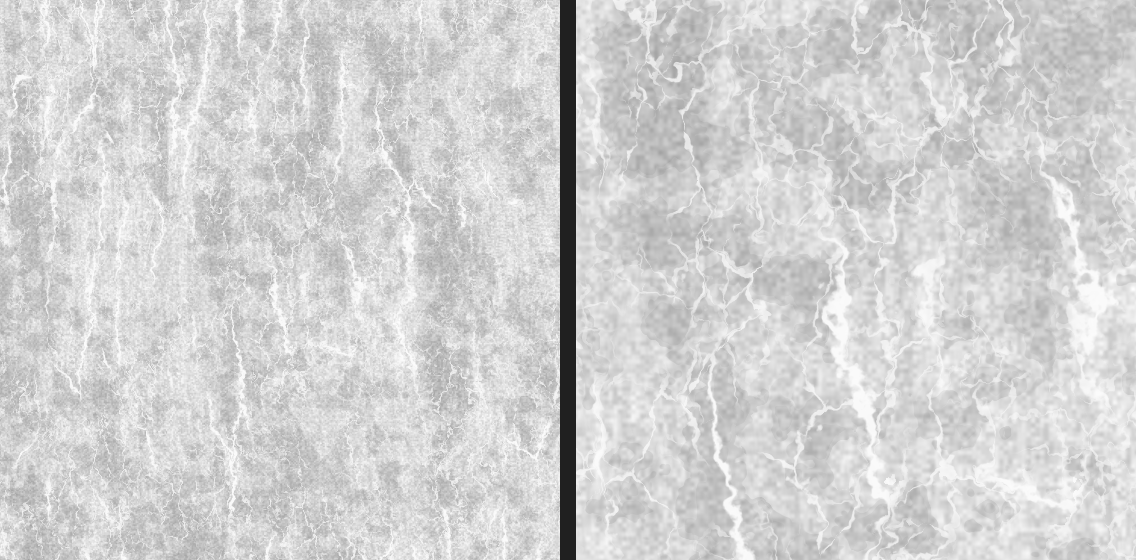
Left: the whole. Right: its middle third, enlarged.
Write a WebGL 1 fragment shader that draws this texture.

```glsl
precision highp float;
// Pale grey weathered bark: vertical streaks, lichen patches, white cracks and fine grain.

uniform vec2 u_resolution;

const float BASE_TONE = 0.850;
const float VEIN_TONE = 0.985;
const float STREAK_CONTRAST = 0.10;
const float PATCH_DEPTH = 0.058;
const float CLUSTER_DEPTH = 0.032;
const float FIBRE_CONTRAST = 0.13;
const float GRAIN_CONTRAST = 0.19;
const float GLOW_STRENGTH = 0.045;
const float GLOW_REACH = 0.011;

const vec2 STREAK_SCALE = vec2(17.0, 3.6);
const vec2 FIBRE_SCALE = vec2(150.0, 30.0);
const float PATCH_SCALE = 36.0;
const float LOBE_SCALE = 88.0;
const float GRAIN_SCALE = 370.0;

// Crack networks: cells per canvas and line half-width
const vec2 LARGE_CELLS = vec2(14.0, 2.8);
const vec2 MEDIUM_CELLS = vec2(30.0, 12.0);
const vec2 SMALL_CELLS = vec2(58.0, 40.0);
const float LARGE_WIDTH = 0.0030;
const float MEDIUM_WIDTH = 0.0019;
const float SMALL_WIDTH = 0.0014;

float hash(vec2 p) {
  return fract(sin(dot(p, vec2(127.1, 311.7))) * 43758.5453);
}

vec2 hash2(vec2 p) {
  return vec2(hash(p), hash(p + vec2(37.2, 17.9)));
}

float noise(vec2 p) {
  vec2 cell = floor(p);
  vec2 f = fract(p);
  f = f * f * (3.0 - 2.0 * f);
  float low = mix(hash(cell), hash(cell + vec2(1.0, 0.0)), f.x);
  float high = mix(hash(cell + vec2(0.0, 1.0)), hash(cell + 1.0), f.x);
  return mix(low, high, f.y);
}

float fbm(vec2 p) {
  float sum = 0.0;
  float amplitude = 0.533;
  for (int i = 0; i < 4; i++) {
    sum += amplitude * noise(p);
    p = mat2(1.6, 1.2, -1.2, 1.6) * p + 19.3;
    amplitude *= 0.5;
  }
  return sum;
}

// Fractal noise whose octaves keep their stretch direction
float streakNoise(vec2 p) {
  return 0.5 * noise(p) + 0.3 * noise(p * 2.1 + 7.7) + 0.2 * noise(p * 4.3 + 3.1);
}

vec2 warp(vec2 p) {
  return vec2(fbm(p), fbm(p + 51.7)) - 0.5;
}

// Canvas distance to the nearest border of a stretched Voronoi network
float crackDistance(vec2 p, vec2 cells) {
  vec2 q = p * cells;
  vec2 home = floor(q);
  vec2 nearest = vec2(8.0);
  vec2 second = vec2(8.0);
  for (int y = -1; y <= 1; y++) {
    for (int x = -1; x <= 1; x++) {
      vec2 cell = home + vec2(float(x), float(y));
      vec2 offset = cell + hash2(cell) - q;
      if (dot(offset, offset) < dot(nearest, nearest)) {
        second = nearest;
        nearest = offset;
      } else if (dot(offset, offset) < dot(second, second)) {
        second = offset;
      }
    }
  }
  vec2 normal = normalize(second - nearest);
  return dot(0.5 * (nearest + second), normal) / length(normal * cells);
}

float line(float d, float width, float pixel) {
  return 1.0 - smoothstep(width * 0.35 - 0.3 * pixel, width + 0.4 * pixel, d);
}

void main() {
  vec2 p = gl_FragCoord.xy / u_resolution.y;
  float pixel = 1.0 / u_resolution.y;

  // Slow sway of the bark plus two sizes of ragged displacement
  vec2 bark = p + 0.09 * vec2(noise(p * 2.3 + 4.0) - 0.5, 0.0) + 0.04 * warp(p * 8.0);
  vec2 ragged = bark + 0.026 * warp(p * 42.0) + 0.013 * warp(p * 110.0 + 5.0);

  // Cracks fade in and out along their length and crumble at the rims
  float crumble = 0.0026 * (noise(p * 190.0 + 2.0) - 0.4);
  float largeMask = smoothstep(0.44, 0.62, streakNoise(bark * vec2(12.0, 5.0) + 31.0));
  float mediumMask = smoothstep(0.42, 0.60, fbm(p * vec2(19.0, 10.0) + 63.0));
  float smallMask = smoothstep(0.44, 0.62, fbm(p * 26.0 + 85.0));
  float largeDistance = crackDistance(ragged, LARGE_CELLS);
  float large = largeMask * line(largeDistance + crumble, LARGE_WIDTH * (0.3 + largeMask), pixel);
  float medium = mediumMask * line(crackDistance(ragged + 3.7, MEDIUM_CELLS) + crumble, MEDIUM_WIDTH, pixel);
  float small = smallMask * line(crackDistance(ragged + 9.1, SMALL_CELLS) + crumble, SMALL_WIDTH, pixel);
  float veins = max(0.95 * large, max(0.75 * medium, 0.55 * small));
  float glow = largeMask * exp(-max(largeDistance, 0.0) / GLOW_REACH);

  // Broad vertical tone and crisp lichen patches with scalloped edges
  float streak = streakNoise(bark * STREAK_SCALE);
  float lobes = abs(2.0 * noise(p * LOBE_SCALE) - 1.0) + 0.5 * abs(2.0 * noise(p * LOBE_SCALE * 2.1) - 1.0);
  float lichen = fbm(p * PATCH_SCALE + 11.0) + 0.16 * (lobes - 0.6);
  lichen += 0.45 * (0.5 - streak) - 0.10 * glow;
  float patches = smoothstep(0.465, 0.495, lichen);
  float clusters = smoothstep(0.585, 0.610, lichen);

  // Fibres and grain
  float fibre = streakNoise(bark * FIBRE_SCALE) - 0.5;
  float grain = 0.65 * noise(p * GRAIN_SCALE) + 0.35 * noise(p * GRAIN_SCALE * 0.53 + 8.0) - 0.5;

  float tone = BASE_TONE + STREAK_CONTRAST * (streak - 0.5);
  tone -= PATCH_DEPTH * patches + CLUSTER_DEPTH * clusters;
  tone += FIBRE_CONTRAST * fibre * (1.0 - 0.5 * patches) + GRAIN_CONTRAST * grain;
  tone += GLOW_STRENGTH * glow;
  tone = mix(tone, VEIN_TONE, veins);
  gl_FragColor = vec4(vec3(clamp(tone, 0.0, 1.0)), 1.0);
}
```
